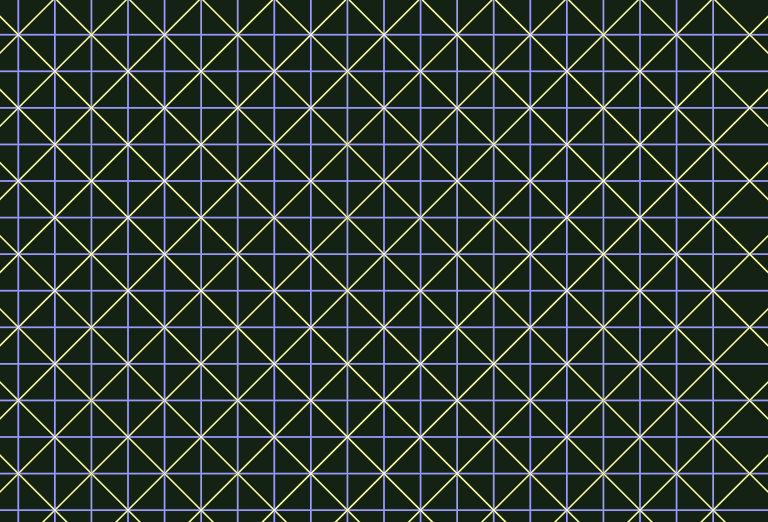
A Shadertoy shader for this pattern:

```glsl
const float CELLS_ACROSS = 21.0;
const vec2 LATTICE_OFFSET = vec2(0.5, 0.324); // first grid node, in cells
const float LAST_COLUMN = 19.0;               // rightmost upright line
const float GRID_WIDTH = 0.048;               // line widths, in cells
const float DIAGONAL_WIDTH = 0.043;
const vec3 GROUND = vec3(0.08, 0.135, 0.075);
const vec3 GRID_COLOR = vec3(0.6, 0.6, 1.0);
const vec3 DIAGONAL_COLOR = vec3(1.0, 1.0, 0.6);

// Share of a pixel covered by a line of the given width at distance d
float lineCoverage(float d, float width, float pixel) {
    float edge = clamp(0.5 + (0.5 * width - d) / pixel, 0.0, 1.0);
    return min(edge, width / pixel);
}

// Distance to the nearest multiple of the period
float repeatDistance(float x, float period) {
    return abs(x - period * round(x / period));
}

void mainImage(out vec4 fragColor, in vec2 fragCoord) {
    float pixel = CELLS_ACROSS / iResolution.x;
    vec2 p = fragCoord * pixel - LATTICE_OFFSET;

    // Square grid
    float column = min(round(p.x), LAST_COLUMN);
    float upright = lineCoverage(abs(p.x - column), GRID_WIDTH, pixel);
    float level = lineCoverage(repeatDistance(p.y, 1.0), GRID_WIDTH, pixel);
    float grid = max(upright, level);

    // Diagonals crossing at every other node
    float rising = repeatDistance(p.x - p.y - 1.0, 2.0) * inversesqrt(2.0);
    float falling = repeatDistance(p.x + p.y - 1.0, 2.0) * inversesqrt(2.0);
    float diagonal = lineCoverage(min(rising, falling), DIAGONAL_WIDTH, pixel);

    // Lighten where the line sets overlap
    vec3 gridLayer = mix(GROUND, GRID_COLOR, grid);
    vec3 diagonalLayer = mix(GROUND, DIAGONAL_COLOR, diagonal);
    fragColor = vec4(max(gridLayer, diagonalLayer), 1.0);
}
```
